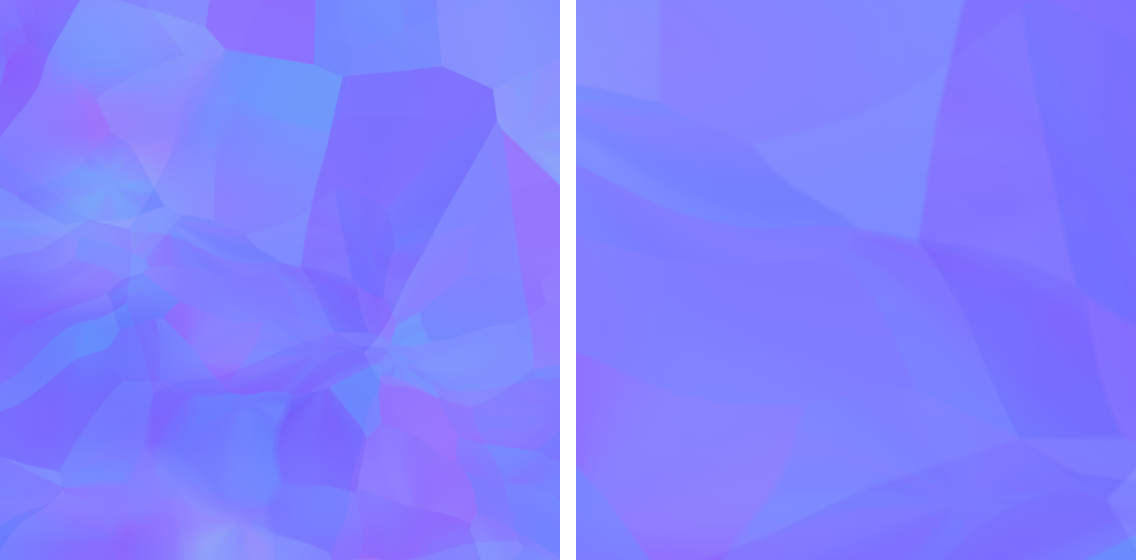
Left: the whole. Right: its middle third, enlarged.
Give the GLSL for this texture map, as a WebGL 2 fragment shader.

```glsl
#version 300 es
precision highp float;
// Tangent-space normal map of irregular facets that fan out from two fine knots.

uniform vec2 u_resolution;
out vec4 fragColor;

const vec2 SLOPE = vec2(0.145, 0.205);     // strength of the tilt along x and y
const vec2 MEAN_TILT = vec2(0.01, 0.045);
const float TILT_SHEAR = 0.32;             // upward tilts lean left by this share
const float LARGE_SCALE = 3.4;             // cells across the canvas
const vec2 FANNED_SCALE = vec2(3.3, 4.1);
const float SHARP_EDGE = 0.0015;           // edge half widths in canvas units
const float BLURRED_EDGE = 0.035;
const vec2 CALM_CORNER = vec2(0.85, 0.9);  // flat, straight facets lie around here
const vec2 BUSY_DIRECTION = vec2(-0.6, -0.8);
const vec2 KNOT_RIGHT = vec2(0.70, 0.39);  // facets shrink and point towards these
const vec2 KNOT_LEFT = vec2(0.21, 0.49);
const float PULL_RIGHT = 0.42;
const float PULL_LEFT = 0.22;
const vec2 BAND_SCALE = vec2(4.5, 7.5);    // soft undulation, wider than tall

// Integer hash giving two values in -1..1.
vec2 hash2(vec2 cell, int seed) {
    uvec2 v = uvec2(ivec2(cell) + ivec2(seed * 57, seed * 131));
    v = v * 1664525u + 1013904223u;
    v.x += v.y * 1664525u;
    v.y += v.x * 1664525u;
    v ^= v >> 16u;
    v.x += v.y * 1664525u;
    v.y += v.x * 1664525u;
    v ^= v >> 16u;
    return vec2(v >> 8u) / 8388608.0 - 1.0;
}

// Smooth two-channel value noise in -1..1.
vec2 noise2(vec2 p, int seed) {
    vec2 cell = floor(p);
    vec2 f = p - cell;
    f = f * f * f * (f * (f * 6.0 - 15.0) + 10.0);
    vec2 low = mix(hash2(cell, seed), hash2(cell + vec2(1, 0), seed), f.x);
    vec2 high = mix(hash2(cell + vec2(0, 1), seed), hash2(cell + vec2(1, 1), seed), f.x);
    return mix(low, high, f.y);
}

// Tilt of one facet: a constant plus rays fanning out from a random focus.
vec2 facetTilt(vec2 cell, vec2 local, int seed) {
    vec2 base = hash2(cell, seed + 1);
    vec2 focus = 0.9 * hash2(cell, seed + 2);
    float fanStrength = 0.6 * abs(hash2(cell, seed + 3).x);
    vec2 ray = local - focus;
    float reach = length(ray);
    vec2 direction = ray / max(reach, 0.001);
    vec2 fan = noise2(direction * 2.6 + cell * 7.3, seed + 4);
    return base + fan * fanStrength * smoothstep(0.0, 0.3, reach);
}

// Voronoi facets, blended across their borders over the given half width.
vec2 facets(vec2 p, float edge, int seed) {
    vec2 home = floor(p);
    vec2 nearCell = home, nextCell = home;
    vec2 nearOffset = vec2(9.0), nextOffset = vec2(9.0);
    for (int y = -2; y <= 2; y++) {
        for (int x = -2; x <= 2; x++) {
            vec2 cell = home + vec2(x, y);
            vec2 offset = cell + 0.5 + 0.5 * hash2(cell, seed) - p;
            float d = dot(offset, offset);
            if (d < dot(nearOffset, nearOffset)) {
                nextOffset = nearOffset;
                nextCell = nearCell;
                nearOffset = offset;
                nearCell = cell;
            } else if (d < dot(nextOffset, nextOffset)) {
                nextOffset = offset;
                nextCell = cell;
            }
        }
    }
    vec2 across = normalize(nextOffset - nearOffset);
    float border = dot(0.5 * (nearOffset + nextOffset), across);
    float share = 0.5 + 0.5 * smoothstep(0.0, 1.0, border / edge);
    return mix(facetTilt(nextCell, -nextOffset, seed),
               facetTilt(nearCell, -nearOffset, seed), share);
}

// Local magnification around a knot; strongest across the rays.
float knotStretch(vec2 p, vec2 centre, float pull) {
    return pull * pow(max(length(p - centre), 0.015), -0.8);
}

void main() {
    vec2 uv = gl_FragCoord.xy / u_resolution;

    // Calm at the upper right, busier and softer towards the lower left.
    float busy = smoothstep(0.18, 0.55, dot(uv - CALM_CORNER, BUSY_DIRECTION));
    float leftward = 1.0 - smoothstep(0.2, 0.6, uv.x);
    float haze = leftward * smoothstep(-0.1, 0.6, noise2(uv * 5.0, 11).x);
    float edge = mix(SHARP_EDGE, BLURRED_EDGE, haze);

    // Bend the borders and spread the plane around both knots.
    vec2 bend = noise2(uv * 4.3, 21) + 0.4 * noise2(uv * 9.7, 22);
    vec2 bent = uv + bend * mix(0.003, 0.035, busy);
    float stretchRight = knotStretch(bent, KNOT_RIGHT, PULL_RIGHT);
    float stretchLeft = knotStretch(bent, KNOT_LEFT, PULL_LEFT);
    vec2 fanned = bent + (bent - KNOT_RIGHT) * stretchRight
                       + (bent - KNOT_LEFT) * stretchLeft;
    float fannedEdge = edge * FANNED_SCALE.x * (1.0 + stretchRight + stretchLeft);

    // Overlay the large facets, the fanned ones and the soft undulation.
    vec2 tilt = mix(0.85, 0.55, busy) * facets(bent * LARGE_SCALE, edge * LARGE_SCALE, 31);
    tilt += mix(0.12, 0.65, busy) * facets(fanned * FANNED_SCALE, fannedEdge, 47);
    tilt += 0.95 * (0.35 + 0.65 * leftward) * busy * noise2(uv * BAND_SCALE + 3.1, 79);

    // Encode the unit normal as a colour.
    vec2 slope = tilt * SLOPE;
    slope.x -= TILT_SHEAR * slope.y;
    slope = clamp(slope + MEAN_TILT, -0.32, 0.32);
    vec3 normal = vec3(slope, sqrt(1.0 - dot(slope, slope)));
    fragColor = vec4(0.5 + 0.5 * normal, 1.0);
}
```
